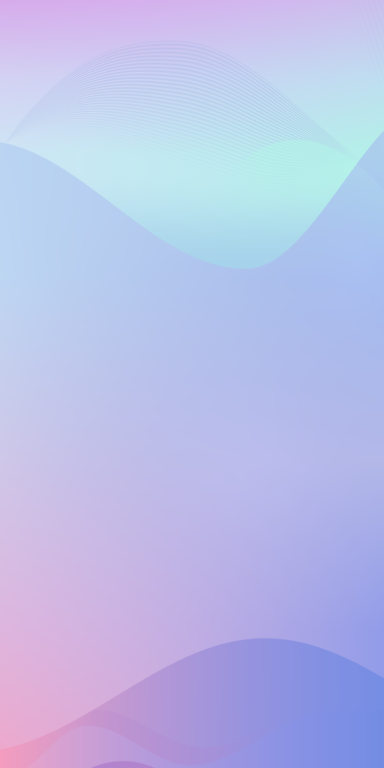
Reproduce this background procedurally as a WebGL 1 fragment shader.

```glsl
precision highp float;
// Pastel wave backdrop: a lilac-to-mint sky with fine nested contour lines,
// a tall blue-to-pink body below a swinging edge, and overlapping waves at
// the foot. Edges are joined half cosines; colours are quadratic ramps.

uniform vec2 u_resolution;

const float PI = 3.14159265;

// Sky rows, each left, middle and right
const vec3 SKY_TOP_L = vec3(0.84, 0.67, 0.92);
const vec3 SKY_TOP_M = vec3(0.83, 0.70, 0.93);
const vec3 SKY_TOP_R = vec3(0.80, 0.75, 0.93);
const vec3 SKY_MID_L = vec3(0.83, 0.82, 0.95);
const vec3 SKY_MID_M = vec3(0.79, 0.83, 0.95);
const vec3 SKY_MID_R = vec3(0.75, 0.87, 0.94);
const vec3 SKY_MINT_L = vec3(0.81, 0.90, 0.96);
const vec3 SKY_MINT_M = vec3(0.75, 0.92, 0.94);
const vec3 SKY_MINT_R = vec3(0.70, 0.94, 0.91);
const vec3 SKY_LOW = vec3(0.65, 0.82, 0.92);

// Body rows, each left, middle and right
const vec3 BODY_A_L = vec3(0.73, 0.83, 0.95);
const vec3 BODY_A_M = vec3(0.70, 0.81, 0.94);
const vec3 BODY_A_R = vec3(0.67, 0.81, 0.93);
const vec3 BODY_B_L = vec3(0.74, 0.84, 0.95);
const vec3 BODY_B_M = vec3(0.69, 0.77, 0.93);
const vec3 BODY_B_R = vec3(0.64, 0.73, 0.93);
const vec3 BODY_C_L = vec3(0.81, 0.78, 0.91);
const vec3 BODY_C_M = vec3(0.73, 0.73, 0.91);
const vec3 BODY_C_R = vec3(0.70, 0.72, 0.91);
const vec3 BODY_D_L = vec3(0.87, 0.71, 0.87);
const vec3 BODY_D_M = vec3(0.75, 0.68, 0.89);
const vec3 BODY_D_R = vec3(0.57, 0.61, 0.91);
const vec3 BODY_E_L = vec3(0.93, 0.66, 0.80);
const vec3 BODY_E_M = vec3(0.78, 0.66, 0.87);

// Foot waves and accents
const vec3 FOOT_L = vec3(0.96, 0.61, 0.74);
const vec3 FOOT_M = vec3(0.65, 0.58, 0.85);
const vec3 FOOT_R = vec3(0.45, 0.55, 0.89);
const vec3 HILL_L = vec3(0.94, 0.66, 0.79);
const vec3 HILL_M = vec3(0.65, 0.60, 0.88);
const vec3 PLUM = vec3(0.69, 0.50, 0.80);
const vec3 MINT = vec3(0.70, 0.95, 0.91);
const vec3 LINE = vec3(0.64, 0.72, 0.90);
const float LINE_COUNT = 52.0;
const float LINE_ALPHA = 0.36;

// Quadratic ramp through left, middle and right values
vec3 ramp(vec3 l, vec3 m, vec3 r, float x) {
  return l * (1.0 - x) * (1.0 - 2.0 * x) + m * 4.0 * x * (1.0 - x) + r * x * (2.0 * x - 1.0);
}

float linearStep(float a, float b, float v) { return clamp((v - a) / (b - a), 0.0, 1.0); }

// Half cosine joining points a and b
float swing(float x, vec2 a, vec2 b) {
  return mix(a.y, b.y, 0.5 - 0.5 * cos(PI * linearStep(a.x, b.x, x)));
}

// Antialiased coverage of the area below an edge
float below(float edge, float t) {
  float px = 1.0 / u_resolution.y;
  return smoothstep(-px, px, t - edge);
}

vec3 skyColor(float x, float t) {
  vec3 c = ramp(SKY_TOP_L, SKY_TOP_M, SKY_TOP_R, x);
  c = mix(c, ramp(SKY_MID_L, SKY_MID_M, SKY_MID_R, x), linearStep(0.0, 0.1, t));
  c = mix(c, ramp(SKY_MINT_L, SKY_MINT_M, SKY_MINT_R, x), linearStep(0.1, 0.2, t));
  return mix(c, SKY_LOW, smoothstep(0.22, 0.36, t));
}

vec3 bodyColor(float x, float t) {
  vec3 c = ramp(BODY_A_L, BODY_A_M, BODY_A_R, x);
  c = mix(c, ramp(BODY_B_L, BODY_B_M, BODY_B_R, x), linearStep(0.2, 0.36, t));
  c = mix(c, ramp(BODY_C_L, BODY_C_M, BODY_C_R, x), linearStep(0.36, 0.6, t));
  c = mix(c, ramp(BODY_D_L, BODY_D_M, BODY_D_R, x), linearStep(0.6, 0.82, t));
  return mix(c, ramp(BODY_E_L, BODY_E_M, BODY_D_R, x), linearStep(0.82, 0.98, t));
}

// Contour lines nested between the arch and the body edge
float contours(float x, float t, float arch, float edge) {
  float gap = max(edge - arch, 0.001);
  float s = (t - arch) / gap;
  float sharp = smoothstep(1.0, 2.5, gap / LINE_COUNT * u_resolution.y);
  float stripe = 0.5 + 0.5 * sharp * cos(2.0 * PI * s * LINE_COUNT);
  return stripe * below(arch, t) * (1.0 - smoothstep(0.15, 0.7, s)) * smoothstep(0.96, 0.85, x);
}

void main() {
  vec2 uv = gl_FragCoord.xy / u_resolution;
  float x = uv.x, t = 1.0 - uv.y; // t runs downward from the top

  // Sky, contour lines and faint corner hatching
  float edge = x < 0.64 ? swing(x, vec2(-0.05, 0.183), vec2(0.64, 0.35))
                        : swing(x, vec2(0.64, 0.35), vec2(1.14, 0.13));
  float arch = x < 0.456 ? 0.053 + 0.133 * pow((0.456 - x) / 0.443, 2.4)
                         : swing(x, vec2(0.456, 0.053), vec2(1.136, 0.243));
  vec3 color = skyColor(x, t);
  color = mix(color, LINE, LINE_ALPHA * contours(x, t, arch, edge));
  float corner = smoothstep(0.0, 0.12, x - 0.86 - 0.7 * t) * (1.0 - smoothstep(0.08, 0.15, t));
  color = mix(color, LINE, 0.14 * corner * (0.5 + 0.5 * cos(2.0 * PI * 70.0 * (x - 0.7 * t))));

  // Body, then the mint hill that shows faintly across it
  float body = below(edge, t);
  color = mix(color, bodyColor(x, t), body);
  float mintEdge = 0.182 + 1.28 * (x - 0.773) * (x - 0.773);
  float mintFade = smoothstep(0.56, 0.75, x) * (1.0 - smoothstep(0.0, 0.11, t - mintEdge));
  color = mix(color, MINT, below(mintEdge, t) * mintFade * mix(0.6, 0.12, body));

  // Two soft pale glows in the body
  vec2 p = vec2(x, 2.0 * t);
  float glow = exp(-70.0 * dot(p - vec2(0.95, 0.70), p - vec2(0.95, 0.70)))
             + exp(-30.0 * dot(p - vec2(0.66, 1.23), p - vec2(0.66, 1.23)));
  color += 0.016 * glow * body;

  // Broad foot wave with a fold inside it
  float foot = 0.9055 - 0.0745 * cos(PI * (x - 0.69) / 0.77);
  color = mix(color, ramp(FOOT_L, FOOT_M, FOOT_R, x), 0.92 * below(foot, t));
  float fold = x < 0.53 ? swing(x, vec2(0.25, 0.924), vec2(0.53, 0.973))
                        : swing(x, vec2(0.53, 0.973), vec2(0.85, 0.92));
  float foldFade = smoothstep(0.15, 0.3, x) * (1.0 - smoothstep(0.5, 0.75, x));
  color = mix(color, PLUM, 0.2 * foldFade * below(max(fold, foot), t));

  // Front wave and the plum mound at the bottom
  float front = x < 0.229 ? swing(x, vec2(0.0, 1.015), vec2(0.229, 0.945))
              : x < 0.495 ? swing(x, vec2(0.229, 0.945), vec2(0.495, 0.996))
                          : swing(x, vec2(0.495, 0.996), vec2(0.87, 0.925));
  color = mix(color, ramp(HILL_L, HILL_M, FOOT_R, x), 0.8 * below(front, t));
  float mound = 0.991 + 1.3 * (x - 0.32) * (x - 0.32);
  color = mix(color, PLUM, 0.85 * below(mound, t));

  gl_FragColor = vec4(color, 1.0);
}
```
